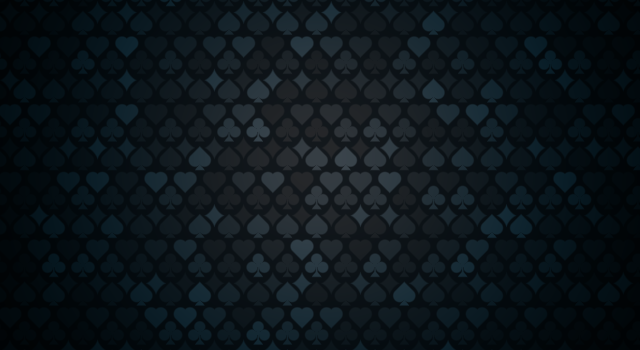
This pattern is drawn by a Shadertoy shader. Its source:

```glsl
#define COLUMNS 21.91
#define ROW_PERIOD 2.318
#define LATTICE_ORIGIN vec2(0.34, 5.75)
#define GLOW_CENTER vec2(0.5, 0.3)
#define GLOW_FALLOFF 15.0
#define GROUND_EDGE vec3(0.004, 0.033, 0.050)
#define GROUND_CORE vec3(0.075, 0.095, 0.112)
#define FAINT_EDGE vec3(0.008, 0.055, 0.080)
#define FAINT_CORE vec3(0.145, 0.150, 0.160)
#define BRIGHT_EDGE vec3(0.020, 0.125, 0.175)
#define BRIGHT_CORE vec3(0.240, 0.280, 0.310)

float hash(vec3 p) {
    p = fract(p * vec3(0.1031, 0.1130, 0.0973));
    p += dot(p, p.yzx + 33.33);
    return fract((p.x + p.y) * p.z);
}

// Heart with its tip at the origin, about 1.1 high
float unitHeart(vec2 p) {
    p.x = abs(p.x);
    if (p.x + p.y > 1.0) return length(p - vec2(0.25, 0.75)) - sqrt(2.0) / 4.0;
    vec2 notch = p - vec2(0.0, 1.0);
    vec2 side = p - 0.5 * max(p.x + p.y, 0.0);
    return sqrt(min(dot(notch, notch), dot(side, side))) * sign(p.x - p.y);
}

float heart(vec2 p) {
    const float size = 0.65;
    return unitHeart((p + vec2(0.0, 0.37)) / size) * size;
}

// Flared foot shared by club and spade
float stem(vec2 p) {
    float h = p.y + 0.40;
    float halfWidth = mix(0.15, 0.03, smoothstep(0.0, 0.2, h));
    return max(abs(p.x) - halfWidth, max(-h, h - 0.35));
}

float club(vec2 p) {
    float top = length(p - vec2(0.0, 0.21)) - 0.19;
    float side = length(vec2(abs(p.x) - 0.21, p.y + 0.07)) - 0.19;
    float middle = length(p) - 0.09;
    return min(min(top, side), min(middle, stem(p)));
}

// Four points joined by inward arcs
float diamond(vec2 p) {
    const float reach = 0.32;
    const float arcCenter = 0.6;
    vec2 q = abs(p * vec2(1.0, 0.87));
    float arc = length(vec2(arcCenter - reach, arcCenter)) - length(q - arcCenter);
    return max(arc, (q.x + q.y - reach) * 0.707);
}

float spade(vec2 p) {
    const float size = 0.63;
    float leaf = unitHeart(vec2(p.x, 0.41 - p.y) / size) * size;
    return min(leaf, stem(p));
}

float suit(int kind, vec2 p) {
    if (kind == 0) return heart(p);
    if (kind == 1) return club(p);
    if (kind == 2) return diamond(p);
    return spade(p);
}

void mainImage(out vec4 fragColor, in vec2 fragCoord) {
    vec2 uv = fragCoord / iResolution.x;
    vec2 p = uv * COLUMNS - LATTICE_ORIGIN;
    float softness = COLUMNS / iResolution.x;

    // Light pool and darkened border
    float radius = length(uv - GLOW_CENTER);
    float glow = exp(-GLOW_FALLOFF * radius * radius);
    float vignette = 1.0 - 0.65 * smoothstep(0.28, 0.60, radius);
    vec3 color = mix(GROUND_EDGE, GROUND_CORE, glow);
    vec3 faint = mix(FAINT_EDGE, FAINT_CORE, glow);
    vec3 bright = mix(BRIGHT_EDGE, BRIGHT_CORE, glow);

    // Four staggered rows of suits, each symbol with its own strength
    vec4 drop = vec4(0.0, 0.53, 1.15, 1.51);
    vec4 shift = vec4(0.0, 0.5, 0.0, 0.5);
    vec2 period = vec2(1.0, ROW_PERIOD);
    for (int kind = 0; kind < 4; kind++) {
        vec2 q = p - vec2(shift[kind], -drop[kind]);
        vec2 cell = floor(q / period + 0.5);
        float d = suit(kind, q - cell * period);
        float strength = hash(vec3(cell + 40.0, float(kind) * 7.0 + 3.0));
        vec3 ink = mix(faint, bright, strength * strength);
        color = mix(color, ink, smoothstep(softness, -softness, d));
    }

    fragColor = vec4(color * vignette, 1.0);
}
```
